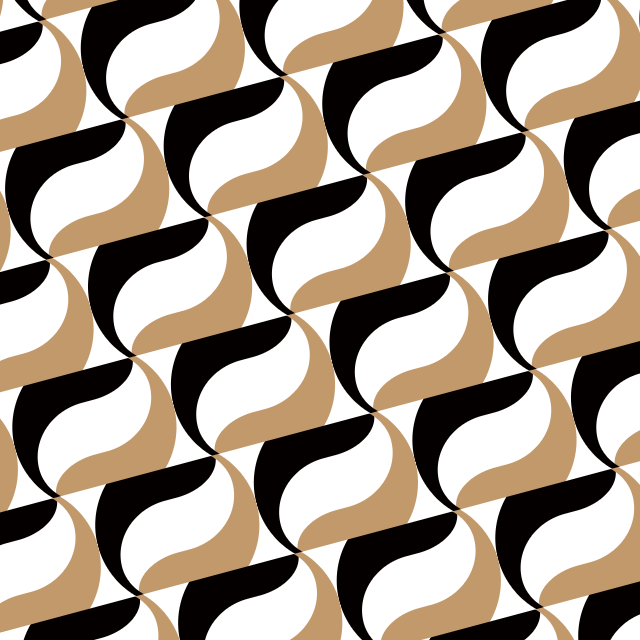
Give the GLSL for this pattern, as a WebGL 1 fragment shader.

```glsl
precision highp float;
// Tilted rows of round motifs, each a black and a tan swoosh around a white S-shaped eye.

uniform vec2 u_resolution;

const float RADIUS = 0.12826;          // motif radius, in canvas heights
const float ROW_HEIGHT = 1.41421;      // lengths from here on are in radii
const float ROW_SHIFT = 0.66667;
const float TILT = 0.2618;
const vec2 ORIGIN = vec2(0.3840, 0.7716);

const vec3 WHITE = vec3(1.0);
const vec3 TAN = vec3(0.76, 0.60, 0.42);
const vec3 BLACK = vec3(0.02, 0.0, 0.0);

float coverage(float dist, float pixel) {
  return clamp(0.5 - dist / pixel, 0.0, 1.0);
}

// Approximate signed distance to an ellipse
float ellipse(vec2 p, vec2 radii) {
  float k = length(p / radii);
  return k * (k - 1.0) / max(length(p / (radii * radii)), 0.0001);
}

// Crescent on the left that swells into a rounded lobe at the upper right; y points down
float swoosh(vec2 p) {
  const vec2 lobeCenter = vec2(0.081, -0.707);
  const vec2 eyeCenter = vec2(-0.071, 0.325);
  float inner = p.y + 0.325;
  if (p.x > lobeCenter.x) {
    inner = ellipse(p - lobeCenter, vec2(0.584, 0.382));
  } else if (p.x < eyeCenter.x) {
    float eyeHeight = p.y < eyeCenter.y ? 0.650 : 0.589;
    inner = -ellipse(p - eyeCenter, vec2(0.711, eyeHeight));
  }
  return max(inner, length(p) - 1.0);
}

// The tan swoosh is the black one turned half way; the thin tips lie on top
vec3 motif(vec2 p, float pixel) {
  float blackCover = coverage(swoosh(p), pixel);
  float tanCover = coverage(swoosh(-p), pixel);
  if (p.y < 0.0) {
    return mix(mix(WHITE, BLACK, blackCover), TAN, tanCover);
  }
  return mix(mix(WHITE, TAN, tanCover), BLACK, blackCover);
}

vec3 rowColor(vec2 p, float row, float pixel) {
  float x = mod(p.x - row * ROW_SHIFT + 1.0, 2.0) - 1.0;
  return motif(vec2(x, p.y - row * ROW_HEIGHT), pixel);
}

void main() {
  vec2 offset = (gl_FragCoord.xy / u_resolution.y - ORIGIN) / RADIUS;
  float pixel = 1.0 / (u_resolution.y * RADIUS);

  // Tilted axes: x along the row, y down across the rows
  float c = cos(TILT);
  float s = sin(TILT);
  vec2 p = vec2(dot(offset, vec2(c, s)), dot(offset, vec2(s, -c)));

  // Blend the two rows that meet at the nearest row edge
  float row = floor(p.y / ROW_HEIGHT);
  float edge = p.y - (row + 0.5) * ROW_HEIGHT;
  vec3 color = mix(rowColor(p, row + 1.0, pixel), rowColor(p, row, pixel), coverage(edge, pixel));
  gl_FragColor = vec4(color, 1.0);
}
```
